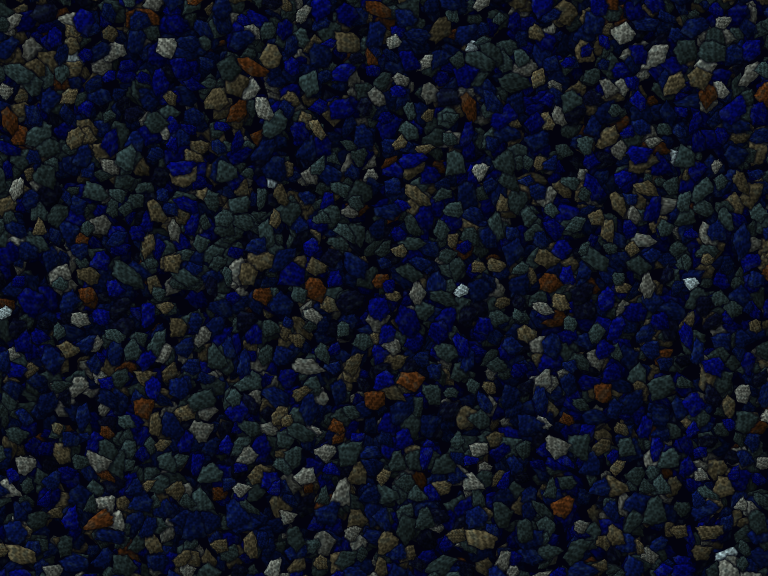
Give the GLSL for this texture, as a Shadertoy shader.

```glsl
// Dark crushed gravel: angular blue, slate, olive and pale chips heaped in layers.

const float TAU = 6.2831853;
const float CHIPS_PER_HEIGHT = 27.0;
const int LAYERS = 4;
const int SIDES = 6;

const vec3 GAP   = vec3(0.010, 0.012, 0.050);
const vec3 INK   = vec3(0.022, 0.030, 0.080);
const vec3 NAVY  = vec3(0.020, 0.048, 0.165);
const vec3 BLUE  = vec3(0.010, 0.022, 0.225);
const vec3 SLATE = vec3(0.098, 0.138, 0.140);
const vec3 OLIVE = vec3(0.195, 0.183, 0.132);
const vec3 GREY  = vec3(0.255, 0.270, 0.250);
const vec3 RUST  = vec3(0.190, 0.110, 0.050);
const vec3 PALE  = vec3(0.370, 0.430, 0.440);

float hash(vec2 p) {
    return fract(sin(dot(p, vec2(127.1, 311.7))) * 43758.5453);
}

float noise(vec2 p) {
    vec2 i = floor(p), f = fract(p);
    f = f * f * (3.0 - 2.0 * f);
    return mix(mix(hash(i), hash(i + vec2(1, 0)), f.x),
               mix(hash(i + vec2(0, 1)), hash(i + vec2(1, 1)), f.x), f.y);
}

mat2 rotation(float a) {
    float c = cos(a), s = sin(a);
    return mat2(c, s, -s, c);
}

// Mineral colour chosen by a random pick in 0..1
vec3 mineral(float pick) {
    if (pick < 0.06) return INK;
    if (pick < 0.30) return NAVY;
    if (pick < 0.49) return BLUE;
    if (pick < 0.735) return SLATE;
    if (pick < 0.87) return OLIVE;
    if (pick < 0.95) return GREY;
    if (pick < 0.993) return RUST;
    return PALE;
}

// Irregular convex polygon: x = signed distance, y = tilt of nearest side to light
vec2 chipShape(vec2 p, vec2 key, vec2 light) {
    vec2 shape = vec2(-1.0, 0.0);
    for (int i = 0; i < SIDES; i++) {
        float n = float(i);
        float a = (n + 0.75 * hash(key + n + 0.37)) * TAU / float(SIDES);
        vec2 side = vec2(cos(a), sin(a));
        float d = dot(p, side) - mix(0.34, 0.60, hash(key - n - 2.71));
        if (d > shape.x) shape = vec2(d, dot(side, light));
    }
    return shape;
}

// Mottled, faceted surface of one chip
vec3 chipColor(vec2 p, vec2 key, vec2 shape, vec2 light) {
    vec2 grainPos = p + key * 3.7;
    float coarse = noise(grainPos * 5.0);
    float fine = noise(grainPos * 12.0);
    vec3 color = mineral(hash(key + 5.3));
    color = mix(color, color * 0.5 + SLATE * 0.4, 0.8 * smoothstep(0.5, 0.85, coarse));
    float shade = mix(0.82, 1.25, hash(key + 8.9));
    shade *= 0.50 + 0.42 * coarse + 0.68 * fine;
    shade *= 1.0 + 0.30 * dot(p, light);
    shade *= 1.0 + 0.28 * shape.y * smoothstep(-0.22, -0.12, shape.x);
    shade *= mix(1.0, 0.75, smoothstep(-0.08, 0.0, shape.x));
    return color * shade;
}

// Lay one sheet of scattered chips over the colour below
vec3 addLayer(vec3 below, vec2 uv, float layer, float exposure, float fill, float aa) {
    mat2 turn = rotation(layer * 1.3 + 0.4);
    vec2 pos = turn * uv + layer * vec2(13.7, 7.9) + 60.0;
    vec2 cell = floor(pos);
    vec3 color = below;
    for (int y = -1; y <= 1; y++)
    for (int x = -1; x <= 1; x++) {
        vec2 id = cell + vec2(x, y);
        vec2 key = id + layer * 71.3;
        if (hash(key + 1.9) > fill) continue;

        vec2 jitter = vec2(hash(key + 3.1), hash(key + 4.7)) - 0.5;
        vec2 p = pos - id - 0.5 - 0.7 * jitter;
        if (dot(p, p) > 1.3) continue;

        // Random direction, length and size
        mat2 spin = rotation(TAU * hash(key + 6.1));
        float size = mix(0.60, 1.12, hash(key + 7.7));
        float stretch = mix(0.76, 1.0, hash(key + 9.3));
        vec2 light = spin * turn * vec2(-0.6, 0.8);
        vec2 q = spin * p * vec2(stretch, 1.0 / stretch) / size;
        vec2 shape = chipShape(q, key, light);
        shape.x += 0.08 * (noise(q * 7.0 + key) - 0.5);

        // Contact shadow, then the chip itself
        color = mix(GAP, color, mix(0.25, 1.0, smoothstep(-0.02, 0.14, shape.x)));
        float cover = 1.0 - smoothstep(-0.5 * aa, 0.5 * aa, shape.x * size);
        color = mix(color, exposure * chipColor(q, key, shape, light), cover);
    }
    return color;
}

void mainImage(out vec4 fragColor, in vec2 fragCoord) {
    vec2 uv = fragCoord / iResolution.y * CHIPS_PER_HEIGHT;
    float aa = 1.2 * CHIPS_PER_HEIGHT / iResolution.y;
    vec3 color = GAP;
    for (int i = 0; i < LAYERS; i++) {
        float height = float(i) / float(LAYERS - 1);
        color = addLayer(color, uv, float(i), mix(0.65, 1.08, height),
                         mix(1.0, 0.75, height), aa);
    }
    fragColor = vec4(color, 1.0);
}
```
